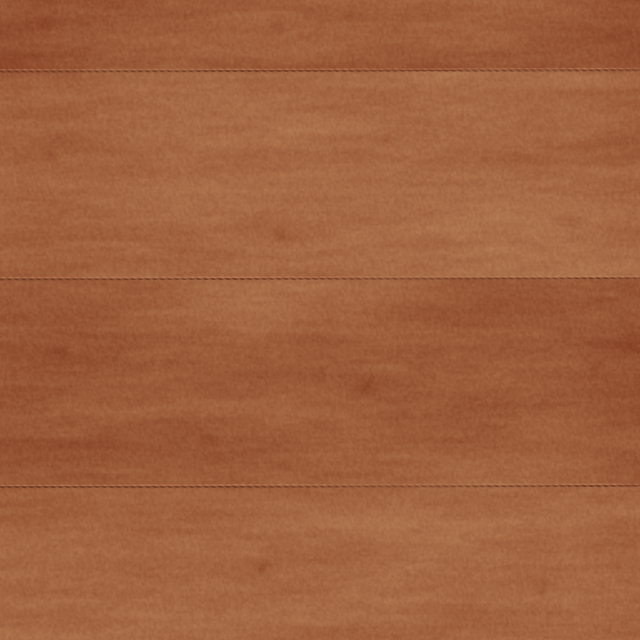
Write a Shadertoy shader that draws this texture.

```glsl
// Draws four rows of warm brown wooden planks with soft grain, knots and corded seams.

const float PLANK_HEIGHT = 0.3247;
const float FIRST_SEAM = 0.2400;
const float CORD_TWISTS = 88.0;
const int KNOTS_PER_PLANK = 4;
const vec3 DARK_WOOD = vec3(0.555, 0.285, 0.170);
const vec3 LIGHT_WOOD = vec3(0.690, 0.465, 0.310);
const vec3 SEAM_SHADOW = vec3(0.40, 0.20, 0.125);
const vec3 SEAM_LIGHT = vec3(0.77, 0.53, 0.37);

// Integer hash of a lattice cell, from 0 to 1
float hash(vec2 cell) {
    uvec2 q = uvec2(ivec2(floor(cell))) * uvec2(1597u, 3812u);
    uint n = (q.x ^ (q.y * 747u + 2891u)) * 277803u;
    n = (n ^ (n >> 15)) * 668265u;
    n = (n ^ (n >> 13)) * 374761u;
    n ^= n >> 16;
    return float(n & 65535u) / 65535.0;
}

float noise(vec2 p) {
    vec2 i = floor(p), f = fract(p);
    f = f * f * (3.0 - 2.0 * f);
    float low = mix(hash(i), hash(i + vec2(1, 0)), f.x);
    float high = mix(hash(i + vec2(0, 1)), hash(i + vec2(1, 1)), f.x);
    return mix(low, high, f.y);
}

// Layered noise centred on zero
float fbm(vec2 p) {
    float sum = 0.0, amplitude = 0.5;
    for (int i = 0; i < 4; i++) {
        sum += amplitude * (noise(p) - 0.5);
        p = p * 2.03 + vec2(17.3, 9.1);
        amplitude *= 0.5;
    }
    return sum;
}

// Scattered knots: x is the bend of the grain, y is the darkening
vec2 knots(vec2 p, float plank) {
    vec2 total = vec2(0.0);
    for (int i = 0; i < KNOTS_PER_PLANK; i++) {
        float k = float(i);
        vec2 seed = vec2(k * 7.0 + 3.0, plank * 13.0 + 40.0);
        vec2 centre = vec2((k + 0.15 + 0.7 * hash(seed)) / float(KNOTS_PER_PLANK),
                           0.05 + 0.2 * hash(seed + 5.0));
        float strength = mix(0.35, 1.0, hash(seed + 11.0));
        vec2 d = p - centre;
        d += 0.022 * vec2(fbm(p * 45.0 + seed), fbm(p * 45.0 + seed + 30.0));
        vec2 wide = d * vec2(14.0, 32.0), tight = d * vec2(75.0, 100.0);
        float halo = exp(-dot(wide, wide));
        float core = exp(-dot(tight, tight));
        total += strength * vec2(d.y * halo, 0.42 * core + 0.09 * halo);
    }
    return total;
}

// Lightness of the wood; p is the place within one plank
float woodTone(vec2 p, float plank) {
    float isLight = mod(plank, 2.0);
    vec2 offset = vec2(plank * 19.0 + 60.0, plank * 31.0 + 90.0);
    vec2 knot = knots(p, plank);
    vec2 g = vec2(p.x, p.y - 0.7 * knot.x);
    g.y += 0.014 * fbm(g * vec2(7.0, 12.0) + offset);

    float tone = mix(0.38, 0.74, isLight) + 0.08 * (hash(offset) - 0.5);
    tone += 0.72 * fbm(g * vec2(2.5, 9.0) + offset);
    tone += 0.48 * fbm(g * vec2(4.0, 42.0) + offset.yx);
    tone += 0.34 * fbm(g * vec2(18.0, 110.0) + offset);
    tone += 0.18 * smoothstep(0.12, 0.32, p.y) * (1.0 - isLight);

    // Darker ends of the boards
    tone -= 0.18 * (1.0 - smoothstep(0.0, 0.35, p.x));
    tone -= 0.16 * smoothstep(0.88, 1.0, p.x);
    return tone - knot.y;
}

// Fine fibre speckle running across the grain
float fibre(vec2 uv) {
    vec2 slanted = vec2(uv.x + 0.35 * uv.y, uv.y - 0.35 * uv.x);
    return noise(slanted * vec2(300.0, 190.0) + 400.0) + noise(uv * 256.0 + 70.0) - 1.0;
}

// Soft-edged horizontal stripe
float stripe(float d, float halfWidth, float blur) {
    return 1.0 - smoothstep(halfWidth - blur, halfWidth + blur, abs(d));
}

// Thin twisted cord with a lit upper edge; d is the height above the seam
vec3 addSeam(vec3 colour, float x, float d, float pixel) {
    float blur = max(0.0009, 0.6 * pixel);
    float twist = 0.5 + 0.5 * sin(6.28318 * (x * CORD_TWISTS + d * 110.0));
    float wear = mix(0.6, 1.0, noise(vec2(x * 14.0 + 8.0, 5.0)));
    colour = mix(colour, SEAM_SHADOW, 0.10 * exp(-abs(d) * 260.0));
    colour = mix(colour, SEAM_LIGHT, 0.6 * wear * (1.0 - 0.6 * twist) * stripe(d - 0.0026, 0.0012, blur));
    float shadow = stripe(d + 0.0004, 0.0014, blur);
    return mix(colour, SEAM_SHADOW, shadow * wear * mix(0.2, 0.9, twist));
}

void mainImage(out vec4 fragColor, in vec2 fragCoord) {
    vec2 uv = fragCoord / iResolution.xy;
    float pixel = 1.0 / iResolution.y;

    // Split the canvas into rows, with a very slight tilt
    float row = (uv.y - FIRST_SEAM - 0.002 * (uv.x - 0.5)) / PLANK_HEIGHT;
    float plank = floor(row);
    float height = (row - plank) * PLANK_HEIGHT;
    float seamDistance = (row - floor(row + 0.5)) * PLANK_HEIGHT;

    float tone = woodTone(vec2(uv.x, height), plank) + 0.20 * fibre(uv);
    vec3 colour = mix(DARK_WOOD, LIGHT_WOOD, clamp(tone, -0.2, 1.15));
    colour = addSeam(colour, uv.x, seamDistance, pixel);
    fragColor = vec4(colour, 1.0);
}
```
